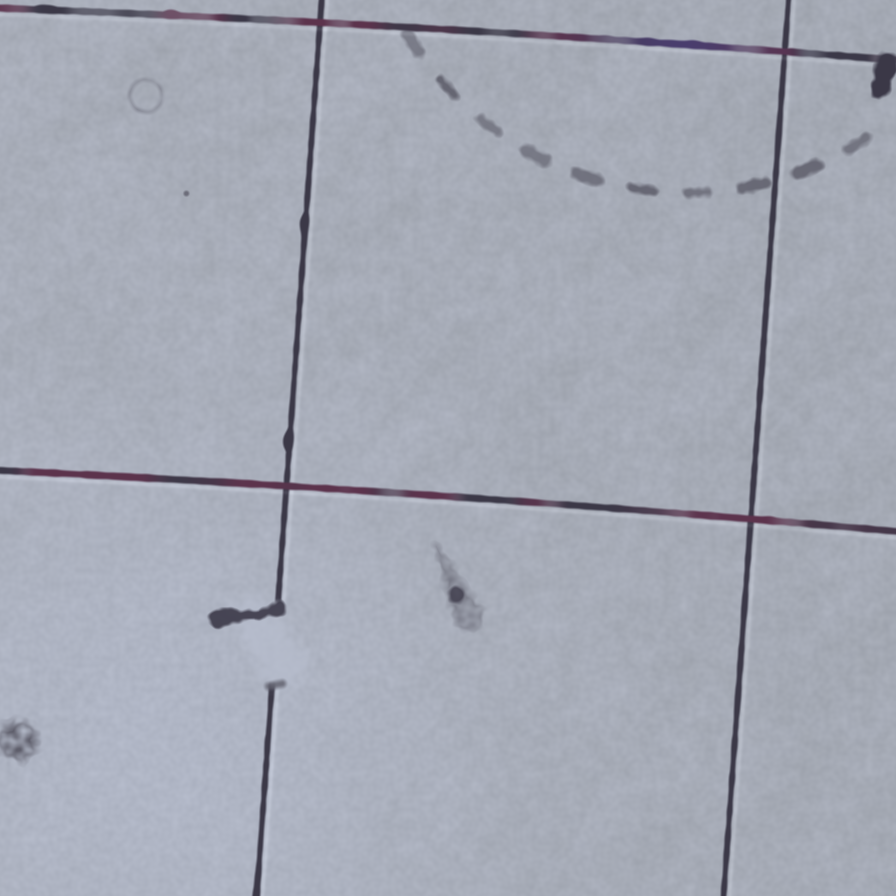
Give the GLSL for this texture, as a WebGL 1 fragment shader.

```glsl
precision highp float;
// Worn, slightly tilted pale tiles with dark joints, a dashed arc and small chips.
uniform vec2 u_resolution;

const vec3 PALE = vec3(0.675, 0.695, 0.745);
const vec3 SHADE = vec3(0.632, 0.652, 0.692);
const vec3 COOL = vec3(0.70, 0.725, 0.79);
const vec3 INK = vec3(0.23, 0.22, 0.28);
const vec3 PLUM = vec3(0.36, 0.20, 0.30);
const vec3 BLUE = vec3(0.27, 0.25, 0.46);
const vec3 SMUDGE = vec3(0.37, 0.37, 0.42);

float hash(vec2 p) {
  return fract(sin(dot(p, vec2(127.1, 311.7))) * 43758.55);
}

vec2 gradient(vec2 cell) {
  float a = 6.2832 * hash(cell);
  return vec2(cos(a), sin(a));
}

// Gradient noise, roughly -0.7 to 0.7
float noise(vec2 p) {
  vec2 i = floor(p), f = fract(p);
  vec2 u = f * f * f * (f * (f * 6.0 - 15.0) + 10.0);
  vec2 e = vec2(0.0, 1.0);
  float low = mix(dot(gradient(i), f), dot(gradient(i + e.yx), f - e.yx), u.x);
  float high = mix(dot(gradient(i + e), f - e), dot(gradient(i + 1.0), f - 1.0), u.x);
  return mix(low, high, u.y);
}

float fbm(vec2 p) {
  float sum = 0.0, amp = 0.5;
  for (int i = 0; i < 4; i++) {
    sum += amp * noise(p);
    p = p * 2.03 + 17.3;
    amp *= 0.5;
  }
  return sum;
}

float fill(float d, float soft) {
  return 1.0 - smoothstep(-soft, soft, d);
}

// Distance to a stroke whose radius runs from ra to rb
float taper(vec2 p, vec2 a, vec2 b, float ra, float rb) {
  vec2 ab = b - a;
  float h = clamp(dot(p - a, ab) / dot(ab, ab), 0.0, 1.0);
  return length(p - a - ab * h) - mix(ra, rb, h);
}

// Paper-like surface: diagonal mottling, broad lighting and fine grain
vec3 surface(vec2 p) {
  vec2 slant = vec2(p.x + p.y, (p.y - p.x) * 2.2);
  float tone = 0.62 - 0.32 * p.x + 0.9 * fbm(slant * 5.0) + 0.5 * noise(p * 45.0);
  vec3 c = mix(SHADE, PALE, clamp(tone, 0.0, 1.0));
  c = mix(c, COOL, 0.75 * exp(-9.0 * dot(p - vec2(0.17, 0.16), p - vec2(0.17, 0.16))));
  return c + 0.022 * noise(p * 150.0) + 0.018 * noise(p * 85.0 + 9.0);
}

// Joint line with uneven width, tint and a pale lip on one side
vec3 joint(vec3 base, float side, float along, float id, float halfWidth, vec3 ink, float keep, float soft) {
  float knot = smoothstep(0.36, 0.6, noise(vec2(along * 19.0, id * 7.3 + 2.5)));
  float rough = 0.0009 * noise(vec2(along * 70.0, id * 5.1));
  float lip = exp(-pow((abs(side) - halfWidth - 0.0035) / 0.0025, 2.0));
  base += 0.06 * lip * keep * step(0.0, side);
  float d = abs(side + 0.002 * knot) - halfWidth - rough - 0.004 * knot;
  return mix(base, ink, fill(d, soft) * keep);
}

// Dashes along the lower part of a circle
float dashedArc(vec2 p, vec2 center, float radius, float soft) {
  vec2 v = p - center;
  float pitch = 0.173;
  float angle = atan(v.x, -v.y) - 0.036;
  float k = clamp(floor(angle / pitch + 0.5), -6.0, 3.0);
  float along = max(abs(angle - k * pitch) * radius - 0.012, 0.0);
  float thick = 0.0035 + 0.0035 * abs(sin(k * 0.75 + 0.3));
  float d = length(vec2(along, length(v) - radius)) - thick + 0.003 * noise(p * 110.0);
  return fill(d, soft) * (0.62 + 0.3 * hash(vec2(k, 4.0)));
}

void main() {
  vec2 p = gl_FragCoord.xy / u_resolution;
  float soft = max(0.0018, 0.8 / min(u_resolution.x, u_resolution.y));
  float wear = noise(p * 95.0);
  vec3 color = surface(p);

  // Dashed arc
  color = mix(color, SMUDGE, dashedArc(p, vec2(0.766, 1.147), 0.362, soft * 1.8));

  // Tilted joint grid, broken where the pale chip sits
  vec2 size = vec2(0.521, 0.516 + 0.01 * p.x);
  vec2 grid = vec2(p.x - 0.2865 - 0.0725 * p.y, p.y - 0.475 + p.x * (0.048 + 0.02 * p.x)) / size;
  vec2 id = floor(grid + 0.5);
  vec2 side = (grid - id) * size;
  float gap = fill(abs(p.y - 0.283) - 0.046, 0.004) * (1.0 - step(0.5, abs(id.x)));
  color = joint(color, side.x, p.y, id.x + 3.0, 0.0031, INK, 1.0 - gap, soft);
  float tint = noise(vec2(p.x * 13.0, id.y * 4.0 + 0.5));
  vec3 ink = mix(INK, PLUM, smoothstep(-0.25, 0.35, tint));
  ink = mix(ink, BLUE, 0.8 * id.y * exp(-pow((p.x - 0.76) / 0.09, 2.0)));
  float fade = 1.0 - 0.35 * smoothstep(0.0, 0.5, noise(vec2(p.x * 24.0, id.y + 8.4)));
  color = joint(color, -side.y, p.x, id.y + 6.0, 0.0038, ink, fade, soft);

  // Pale chip with its dark splinter
  float chip = taper(p, vec2(0.28, 0.315), vec2(0.315, 0.262), 0.020, 0.028) + 0.012 * wear;
  color = mix(color, COOL + 0.025, 0.6 * fill(chip, 0.012));
  float splinter = min(taper(p, vec2(0.243, 0.310), vec2(0.29, 0.315), 0.010, 0.003),
                       taper(p, vec2(0.285, 0.313), vec2(0.312, 0.321), 0.003, 0.008));
  color = mix(color, INK, 0.9 * fill(splinter + 0.004 * wear, soft * 1.4));
  color = mix(color, SMUDGE, 0.8 * fill(taper(p, vec2(0.300, 0.234), vec2(0.315, 0.237), 0.004, 0.004), soft * 2.0));

  // Wedge-shaped scuff, ring, stain, corner blot and speck
  float scuff = taper(p, vec2(0.487, 0.390), vec2(0.523, 0.312), 0.003, 0.017) + 0.008 * wear;
  color = mix(color, SMUDGE, fill(scuff, 0.004) * (0.4 + 0.45 * wear));
  color = mix(color, INK, 0.8 * fill(length(p - vec2(0.51, 0.336)) - 0.009 + 0.004 * wear, 0.003));
  float ring = abs(length(p - vec2(0.163, 0.893)) - 0.018) - 0.002;
  color = mix(color, SMUDGE, fill(ring, 0.003) * (0.32 + 0.3 * wear));
  float stain = length(p - vec2(0.02, 0.173)) - 0.023 + 0.012 * wear;
  color = mix(color, SMUDGE, fill(stain, 0.006) * clamp(0.6 + 0.9 * wear, 0.0, 1.0));
  float blot = taper(p, vec2(0.990, 0.930), vec2(0.982, 0.899), 0.012, 0.009) + 0.004 * wear;
  color = mix(color, INK, fill(blot, soft * 1.5));
  color = mix(color, SMUDGE, 0.8 * fill(length(p - vec2(0.208, 0.784)) - 0.003, soft));

  gl_FragColor = vec4(color, 1.0);
}
```
